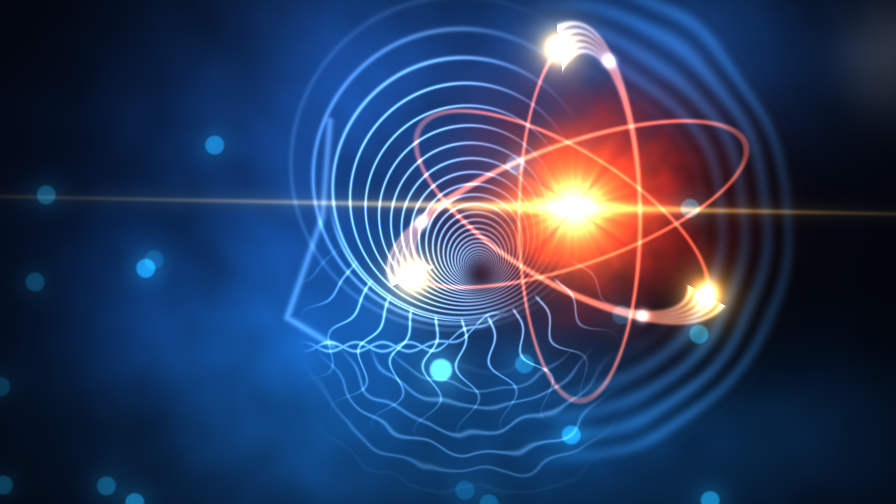
Reproduce this background procedurally as a Shadertoy shader.

```glsl
const float TAU = 6.28318;
const vec3 ICE = vec3(.62, .82, 1);
const vec3 EMBER = vec3(1, .42, .27);
const vec3 GOLD = vec3(1, .75, .32);

vec2 hash2(vec2 p) {
    return fract(sin(vec2(dot(p, vec2(127.1, 311.7)), dot(p, vec2(269.5, 183.3)))) * 43758.5);
}

float corner(vec2 i, vec2 f, vec2 o) {
    return dot(hash2(i + o) * 2. - 1., f - o);
}

float noise(vec2 p) {
    vec2 i = floor(p), f = fract(p), u = f * f * (3. - 2. * f), e = vec2(0, 1);
    return mix(mix(corner(i, f, e.xx), corner(i, f, e.yx), u.x),
               mix(corner(i, f, e.xy), corner(i, f, e.yy), u.x), u.y);
}

float fbm(vec2 p) {
    return .6 * noise(p) + .3 * noise(p * 2.1 + 7.) + .15 * noise(p * 4.3 + 3.);
}

float glow(vec2 p, float x, float y, float w, float h) {
    vec2 q = (p - vec2(x, y)) / vec2(w, h);
    return exp(-dot(q, q));
}

float stroke(float d, float width) {
    return exp(-d * d / (width * width));
}

// Strokes at the middle of each unit step of v
float strokes(float v, float spacing, float width) {
    return stroke((fract(v) - .5) * spacing, width);
}

float band(float x, float lo, float hi, float soft) {
    return smoothstep(lo, lo + soft, x) * smoothstep(hi, hi - soft, x);
}

float segment(vec2 p, vec2 a, vec2 b) {
    vec2 ab = b - a;
    return length(p - a - ab * clamp(dot(p - a, ab) / dot(ab, ab), 0., 1.));
}

vec3 backdrop(vec2 p) {
    vec3 col = vec3(.008, .018, .05);
    col += vec3(.08, .25, .5) * glow(p, .77, .77, .38, .4);
    col += vec3(.05, .26, .46) * glow(p, .72, .2, .46, .3);
    col += vec3(.05, .17, .33) * glow(p, 1.35, .92, .32, .22);
    col += vec3(.02, .13, .23) * glow(p, 1.36, .12, .4, .2);
    col += vec3(.02, .1, .22) * glow(p, .35, .48, .3, .35);
    col += .16 * glow(p, 1.76, .89, .09, .11);
    col *= 1. - .75 * glow(p, 1.42, .47, .2, .24);
    col *= 1. - .45 * glow(p, 1., .47, .16, .14);
    return col * (1. + .7 * fbm(p * 4.));
}

// Soft arcs behind the core
float haloArcs(vec2 d) {
    float r = length(d) + .03 * noise(d * 5.);
    return strokes(r * 22., .045, .014) * band(r, .28, .52, .06)
        * smoothstep(-.1, .3, d.x) * (.5 + 1.2 * abs(d.y));
}

// Nested rings around an off-centre focus
float shellRings(vec2 d, float r) {
    float len = length(d), blur = smoothstep(.2, .33, r);
    float turn = log(r) * 8. + atan(d.y, d.x) / TAU;
    return strokes(turn, len / 8., mix(.0027, .006, blur)) * mix(.85, .5, blur)
        * smoothstep(.37, .24, r) * smoothstep(.22, -.1, d.x) * smoothstep(0., .06, len);
}

// Ribs, wavy contours and a twisted chain below the rings
float lowerMesh(vec2 p, vec2 focus, float r) {
    vec2 d = p - vec2(.89, .7);
    float len = length(d);
    float turn = atan(d.x, -d.y) * 6.5 + .3 * sin(len * 48.) * smoothstep(.3, .45, len);
    float ribs = strokes(turn, len / 6.5, .0027) * smoothstep(.24, .28, r)
        * smoothstep(.59, .37, len) * smoothstep(.52, .44, p.y);
    float ripple = length(p - focus) + .035 * noise(p * 13.);
    float contours = strokes(ripple * 24., .042, .0035)
        * band(ripple, .16, .46, .1) * smoothstep(.33, .26, p.y);
    float rise = p.y - .312 - .07 * smoothstep(.85, 1.02, p.x);
    float chain = stroke(abs(rise) - abs(.009 * sin(p.x * 60.)), .003);
    return (ribs * .75 + contours * .3) * band(p.x, .58, 1.25, .15)
        + chain * .55 * band(p.x, .59, 1.02, .07);
}

// Elliptic path with a trail running clockwise behind its head
vec3 orbit(vec2 p, vec2 center, vec2 axes, float tilt, float start) {
    float c = cos(tilt), s = sin(tilt), light = 0.;
    vec2 q = mat2(c, -s, s, c) * (p - center), n = q / axes;
    float trail = exp(-1.3 * mod(start - atan(n.y, n.x), TAU));
    for (float i = -2.; i < 3.; i++) {
        vec2 ab = axes * (1. + i * (.006 + .05 * trail));
        float f = length(q / ab);
        float d = f * (f - 1.) / max(length(q / ab / ab), .001);
        light += stroke(d, .003 + .003 * trail) * (.17 + .65 * trail);
    }
    float head = length(q - axes * vec2(cos(start), sin(start)));
    float spark = length(q - axes * vec2(cos(start - .85), sin(start - .85)));
    return mix(EMBER, vec3(1, .85, .65), trail) * light + stroke(head, .016)
        + stroke(spark, .012) + GOLD * (1.3 * stroke(head, .028) + .5 * stroke(head, .06));
}

float bokeh(float d, float radius) {
    return smoothstep(radius, radius * .7, d) * .7 + .3 * stroke(d, radius * 1.7);
}

// Mesh with its left outline
float mesh(vec2 p, vec2 focus, vec2 lean) {
    vec2 e = p - focus, low = vec2(.57, .37), high = vec2(.64, .57);
    float k = 1. - dot(lean, lean), b = dot(e, lean);
    float r = max((sqrt(b * b + k * dot(e, e)) - b) / k, .0001);
    float edge = min(segment(p, high, low), segment(p, low, vec2(.66, .315)));
    edge = min(edge, segment(p, high, vec2(.655, .76)));
    float rim = stroke(r - .262, .004) * smoothstep(.62, .45, p.y) * smoothstep(1., .85, p.x);
    return shellRings(e, r) + lowerMesh(p, focus, r) + .8 * rim + .35 * stroke(edge, .007);
}

void mainImage(out vec4 fragColor, in vec2 fragCoord) {
    vec2 p = fragCoord / iResolution.y, d = p - vec2(1.139, .588);
    vec3 col = backdrop(p) + vec3(.1, .23, .36) * haloArcs(p - vec2(1.09, .56));
    float cloud = glow(p, 1.18, .6, .21, .19) * (1. + 1.1 * fbm(p * 11.));
    cloud = clamp(cloud, 0., .95);
    col = mix(col, vec3(.85, .17, .17), cloud);
    col += ICE * mesh(p, vec2(.954, .456), vec2(-.15, .65)) * (1. - .8 * cloud);
    // Scattered lights
    for (float i = 0.; i < 18.; i++) {
        vec2 h = hash2(vec2(i, 4.7)), at = vec2(1.72, .9) * pow(h, vec2(1.6, 1.5));
        col += vec3(.08, .48, .62) * bokeh(length(p - at), .022) * (.25 + .6 * fract(h.x * 9.));
    }
    col += vec3(.4, .8, .9) * bokeh(length(p - vec2(.875, .266)), .026);
    col += orbit(p, vec2(1.15, .565), vec2(.36, .12), 1.571, .34);
    col += orbit(p, vec2(1.115, .575), vec2(.33, .13), -.55, .1);
    col += orbit(p, vec2(1.139, .595), vec2(.36, .12), .34, 3.39);
    // Core and flare
    float dist = length(d), rays = 1. + .5 * noise(d / max(dist, .001) * 7.);
    col += (vec3(.9, .5, .11) * stroke(dist, .115) + vec3(1.5, 1.3, .8) * stroke(dist, .049)) * rays;
    float off = d.y + .0195 * d.x, reach = exp(-abs(d.x) * (d.x < 0. ? 2.2 : 3.2));
    col += GOLD * reach * (stroke(off, .004 + .01 * reach * reach) + .25 * stroke(off, .022));
    fragColor = vec4(clamp(col, 0., 1.), 1);
}
```
